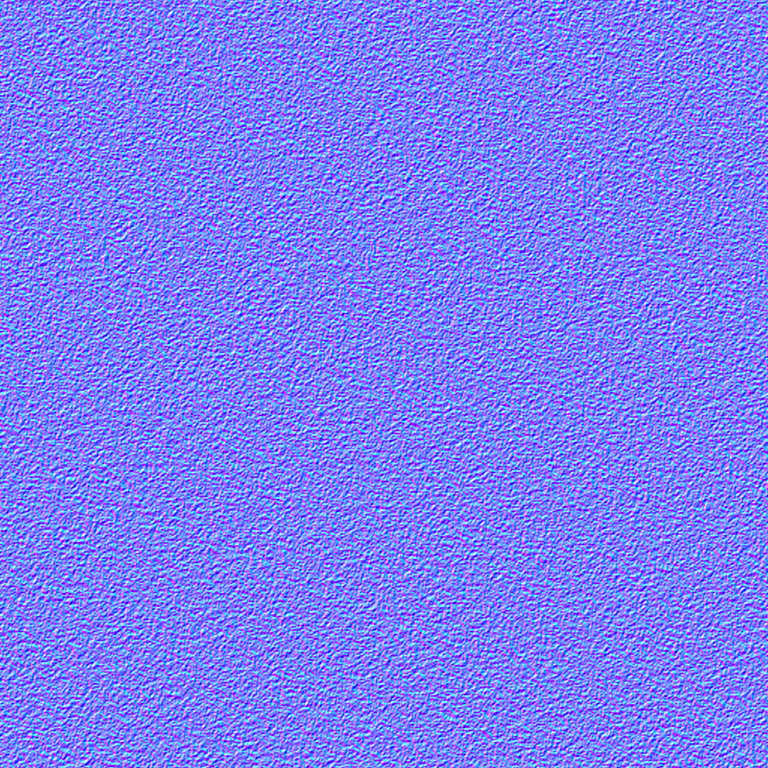
Reproduce this texture map procedurally as a three.js fragment shader.

```glsl
// Tangent-space normal map of a very fine, irregular grain.
// The height is a field of small Gaussian bumps with random signed weights;
// its analytic slope tints red (across) and green (down) over full blue.

varying vec2 vUv;

// Sine-free hash of a cell, from 0 to 1.
float hash(vec2 cell) {
  vec3 q = fract(vec3(cell.xyx) * 0.1031);
  q += dot(q, q.yzx + 33.33);
  return fract((q.x + q.y) * q.z);
}

// Slope of the summed bumps around p, in grain cells.
vec2 grainSlope(vec2 p) {
  vec2 base = floor(p);
  vec2 slope = vec2(0.0);
  for (int j = -2; j <= 2; j++) {
    for (int i = -2; i <= 2; i++) {
      vec2 cell = base + vec2(float(i), float(j));
      vec2 offset = p - cell - 0.5;
      float weight = 2.0 * hash(cell + 17.0) - 1.0;
      // Bump radius of 0.65 cells keeps the ridges short and narrow.
      slope += weight * offset * exp(-dot(offset, offset) / 0.85);
    }
  }
  return slope;
}

void main() {
  vec2 slope = grainSlope(vUv * 512.0);

  // Opposite signs make light and dark ridges lean up to the right.
  float red = 0.485 + 0.7 * slope.x;
  float green = 0.5 - 0.74 * slope.y;
  gl_FragColor = vec4(clamp(vec3(red, green, 1.0), 0.0, 1.0), 1.0);
}
```
